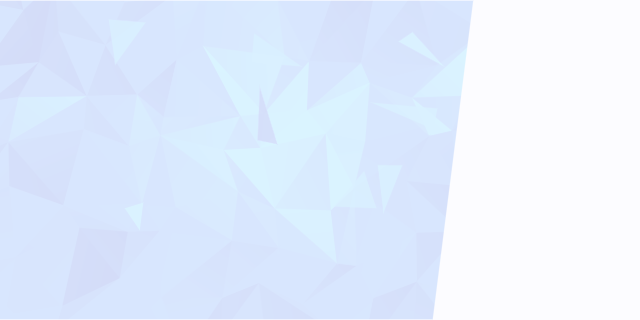
Write a WebGL 1 fragment shader that draws this background.

```glsl
precision highp float;

uniform vec2 u_resolution;

const float MESH_DENSITY = 6.5;
const vec3 PAPER = vec3(0.99, 0.99, 1.0);
const vec3 LAVENDER = vec3(0.825, 0.85, 0.965);
const vec3 SKY = vec3(0.848, 0.902, 0.995);
const vec3 ICE = vec3(0.855, 0.955, 1.0);

vec2 hash2(vec2 p) {
  vec2 q = vec2(dot(p, vec2(127.1, 311.7)), dot(p, vec2(269.5, 183.3)));
  return fract(sin(q) * 43758.5);
}

float gradientCorner(vec2 cell, vec2 offset) {
  return dot(hash2(cell + offset) * 2.0 - 1.0, -offset);
}

float gradientNoise(vec2 p) {
  vec2 i = floor(p);
  vec2 f = fract(p);
  vec2 u = f * f * (3.0 - 2.0 * f);
  vec4 c;
  c.x = dot(hash2(i) * 2.0 - 1.0, f);
  c.y = gradientCorner(i, vec2(1.0, 0.0)) + dot(hash2(i + vec2(1.0, 0.0)) * 2.0 - 1.0, f);
  c.z = gradientCorner(i, vec2(0.0, 1.0)) + dot(hash2(i + vec2(0.0, 1.0)) * 2.0 - 1.0, f);
  c.w = gradientCorner(i, vec2(1.0)) + dot(hash2(i + vec2(1.0)) * 2.0 - 1.0, f);
  return mix(mix(c.x, c.y, u.x), mix(c.z, c.w, u.x), u.y);
}

// Signed distance to the line a-b, positive on its left
float sideOf(vec2 p, vec2 a, vec2 b) {
  vec2 e = b - a;
  vec2 q = p - a;
  return (e.x * q.y - e.y * q.x) / max(length(e), 0.0001);
}

// Antialiased coverage of a triangle of either winding
float triangle(vec2 p, vec2 a, vec2 b, vec2 c, float aa) {
  float winding = sign(sideOf(c, a, b));
  float d = min(sideOf(p, a, b), min(sideOf(p, b, c), sideOf(p, c, a)) * 1.0);
  if (winding < 0.0) d = -max(sideOf(p, a, b), max(sideOf(p, b, c), sideOf(p, c, a)));
  return smoothstep(-aa, aa, d);
}

vec2 meshVertex(vec2 cell) {
  return (cell + 0.5 + (hash2(cell) - 0.5) * 0.8) / MESH_DENSITY;
}

// Broad light: a pale glow right of the middle, with slow variation
float ambientTone(vec2 p) {
  vec2 core = (p - vec2(0.97, 0.55)) / vec2(0.26, 0.25);
  vec2 halo = (p - vec2(0.85, 0.55)) / vec2(0.5, 0.5);
  float glow = 0.3 * exp(-dot(core, core)) + 0.2 * exp(-dot(halo, halo));
  return 0.34 + glow + 0.16 * gradientNoise(p * 3.0);
}

// Adds one flat facet as (weighted tone, weight)
vec2 meshFacet(vec2 p, vec2 a, vec2 b, vec2 c, float aa) {
  vec2 center = (a + b + c) / 3.0;
  vec2 r = hash2(center * 17.0);
  float tone = ambientTone(center) + (r.x - 0.5) * 0.34 + 0.25 * step(0.93, r.y);
  tone += dot(p - center, r - 0.5) * 0.9;
  return vec2(tone, 1.0) * triangle(p, a, b, c, aa);
}

float meshTone(vec2 p, float aa) {
  vec2 home = floor(p * MESH_DENSITY - 0.5);
  vec2 sum = vec2(0.0);
  for (int y = -1; y <= 1; y++) {
    for (int x = -1; x <= 1; x++) {
      vec2 cell = home + vec2(float(x), float(y));
      vec2 a = meshVertex(cell);
      vec2 b = meshVertex(cell + vec2(1.0, 0.0));
      vec2 c = meshVertex(cell + vec2(1.0));
      vec2 d = meshVertex(cell + vec2(0.0, 1.0));
      bool rising = hash2(cell + 41.0).x > 0.5;
      sum += meshFacet(p, a, b, rising ? c : d, aa);
      sum += meshFacet(p, rising ? a : b, c, d, aa);
    }
  }
  return sum.x / max(sum.y, 0.001);
}

float accent(float tone, float target, vec2 p, vec2 a, vec2 b, vec2 c, float aa) {
  return mix(tone, target, 0.85 * triangle(p, a, b, c, aa));
}

vec3 facetColor(float tone) {
  vec3 low = mix(LAVENDER, SKY, smoothstep(0.0, 0.45, tone));
  return mix(low, ICE, smoothstep(0.45, 0.95, tone));
}

void main() {
  vec2 p = gl_FragCoord.xy / u_resolution * vec2(2.0, 1.0);
  float aa = 0.8 / u_resolution.y;
  float tone = meshTone(p, aa);

  // Prominent facets
  tone = accent(tone, 0.82, p, vec2(1.18, 0.484), vec2(1.258, 0.484), vec2(1.198, 0.333), aa);
  tone = accent(tone, 0.90, p, vec2(1.289, 0.90), vec2(1.245, 0.87), vec2(1.388, 0.792), aa);
  tone = accent(tone, 0.80, p, vec2(0.339, 0.94), vec2(0.456, 0.93), vec2(0.36, 0.797), aa);
  tone = accent(tone, 0.78, p, vec2(0.794, 0.896), vec2(0.786, 0.805), vec2(0.943, 0.792), aa);
  tone = accent(tone, 0.12, p, vec2(0.805, 0.562), vec2(0.867, 0.549), vec2(0.812, 0.727), aa);
  tone = accent(tone, 0.92, p, vec2(0.39, 0.349), vec2(0.448, 0.367), vec2(0.437, 0.279), aa);
  tone = accent(tone, 0.78, p, vec2(1.042, 0.354), vec2(1.138, 0.466), vec2(1.177, 0.349), aa);
  tone = accent(tone, 0.80, p, vec2(1.159, 0.68), vec2(1.367, 0.661), vec2(1.354, 0.596), aa);

  // Slanted panel on plain paper
  float slant = sideOf(p, vec2(1.352, 0.0), vec2(1.479, 1.0));
  float inset = min(p.y, 1.0 - p.y) - 0.002;
  float panel = smoothstep(-aa, aa, min(slant, inset));
  gl_FragColor = vec4(mix(PAPER, facetColor(tone), panel), 1.0);
}
```
